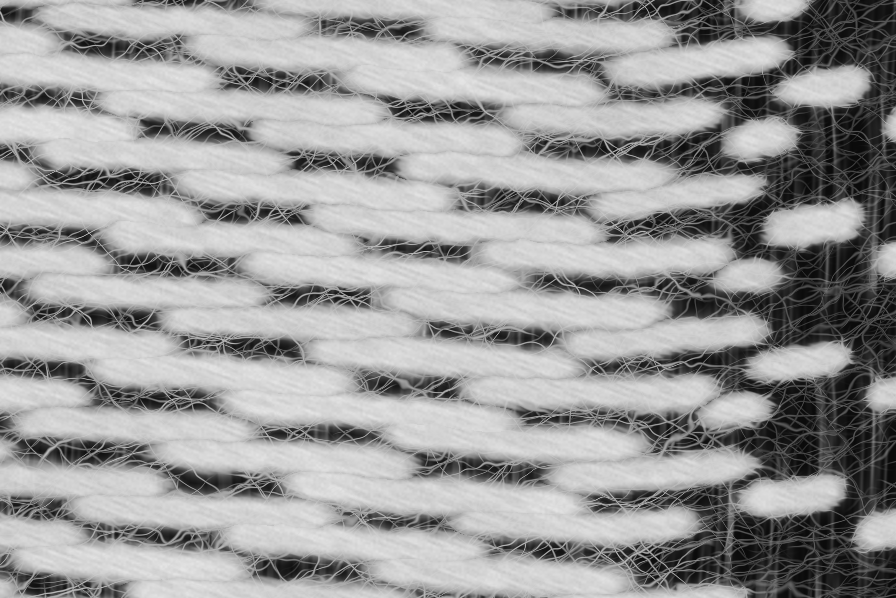
Give the GLSL for this texture, as a Shadertoy shader.

```glsl
// Macro view of a woven cloth: staggered fuzzy white weft floats over black vertical warp.

float hash(vec2 p) {
    vec3 q = fract(p.xyx * vec3(0.1031, 0.1030, 0.0973));
    q += dot(q, q.yzx + 33.33);
    return fract((q.x + q.y) * q.z);
}

float noise(vec2 p) {
    vec2 i = floor(p), f = fract(p);
    f = f * f * (3.0 - 2.0 * f);
    return mix(mix(hash(i), hash(i + vec2(1, 0)), f.x),
               mix(hash(i + vec2(0, 1)), hash(i + vec2(1, 1)), f.x), f.y);
}

mat2 rotate(float a) {
    return mat2(cos(a), -sin(a), sin(a), cos(a));
}

// Height of the topmost float: 1 on its axis, 0 at its edge, negative in the gaps
float weftHeight(vec2 p, out float id) {
    // The weave tightens at the far right
    vec2 q = p + vec2(0.45 * max(p.x - 1.33, 0.0), 0.02 * smoothstep(1.0, 1.3, p.x));
    q.y += 0.009 * (noise(q * vec2(9, 14)) - 0.5) + 0.007 * (noise(q * vec2(40, 55)) - 0.5);

    mat2 lattice = mat2(0.244, 0.055, -0.133, 0.086);
    vec2 origin = vec2(0.541, 0.09);
    vec2 cell = round(inverse(lattice) * (q - origin));
    float top = -9.0;
    id = 0.0;
    for (int j = -1; j <= 1; j++)
    for (int i = -1; i <= 1; i++) {
        vec2 n = cell + vec2(i, j);
        float r = hash(n + 51.0), r2 = hash(n + 87.0);
        vec2 c = origin + lattice * n + vec2(0.02, 0.008) * (vec2(r, r2) - 0.5);
        float halfLength = mix(0.238, 0.11, smoothstep(0.8, 1.38, c.x));
        halfLength *= mix(0.75, 1.0, smoothstep(0.1, 0.35, c.x)) * (0.92 + 0.16 * r2);
        // On the open side every second column is short or sunk below the warp
        if (c.x > 1.2 && mod(n.y, 2.0) < 0.5) {
            if (c.x > 1.4 || r2 > 0.65) continue;
            halfLength = 0.06;
        }
        float halfWidth = 0.029 + 0.005 * r;
        vec2 l = q - c;
        l.y -= l.x * (mix(0.06, -0.1, smoothstep(0.9, 1.4, c.x)) + 0.04 * (r - 0.5));
        float overrun = max(abs(l.x) - halfLength + 0.055, 0.0);
        float h = 1.0 - length(vec2(overrun * 0.52, l.y)) / halfWidth;
        if (h > top) {
            top = h;
            id = r;
        }
    }
    return top;
}

// Layers of curly loose hairs, mostly lying along the weft
float looseHairs(vec2 p, float px) {
    float light = 0.0;
    for (int k = 0; k < 18; k++) {
        float s = float(k);
        vec2 u = rotate(2.0 * (hash(vec2(s, 3.7)) - 0.5)) * p + s * 1.7;
        u.y += 0.07 * noise(u * 8.0) + 0.035 * noise(u * 19.0) + 0.007 * noise(u * 60.0);
        float row = floor(u.y / 0.05);
        float r = hash(vec2(row, s));
        float d = abs(u.y - (row + 0.3 + 0.4 * r) * 0.05);
        float present = smoothstep(0.42, 0.6, noise(vec2(u.x * 8.0, row * 7.3 + s)));
        float strand = 1.0 - smoothstep(0.0, 0.001 + px, d);
        light = max(light, strand * present * (0.4 + 0.6 * r));
    }
    return light;
}

// Black warp bundles with glossy vertical filaments
float warpShade(vec2 p) {
    float x = p.x + 0.012 * noise(p * vec2(5, 7)) + 0.02 * p.y;
    float bundle = abs(fract(x / 0.085) - 0.5) * 2.0;
    float filament = noise(vec2(x * 170.0, p.y * 9.0));
    float gloss = noise(vec2(x * 25.0, p.y * 11.0));
    return 0.04 + 0.5 * filament * filament * gloss * (1.0 - bundle * bundle);
}

void mainImage(out vec4 fragColor, in vec2 fragCoord) {
    float px = 1.0 / iResolution.y;
    vec2 p = fragCoord * px;
    p.y = 1.0 - p.y;

    float id;
    float h = weftHeight(p, id);
    float hairs = looseHairs(p, px);
    float openSide = smoothstep(1.05, 1.3, p.x);

    // Gaps: warp, blurred clumps of fuzz beside the yarn, then hairs
    float clump = noise(p * vec2(14, 22));
    float gap = warpShade(p) + (0.1 + 0.3 * clump) * exp(4.0 * min(h, 0.0)) * (1.0 - 0.6 * openSide);
    gap = mix(gap, 0.76, hairs * mix(0.95, 0.42, openSide));

    // Yarn: rounded shading with twisted fibres and a few stray hairs
    float twist = noise(rotate(0.35) * p * vec2(28, 190) + id * 40.0) - 0.5;
    float grain = noise(p * 230.0) - 0.5;
    float yarn = mix(0.52, 0.825, smoothstep(-0.15, 0.6, h));
    yarn += 0.03 * (id - 0.5) + 0.05 * (noise(p * vec2(4, 6)) - 0.5);
    yarn += 0.08 * twist + 0.04 * grain;
    yarn = mix(yarn, 0.84, 0.4 * hairs);

    float fray = h + 0.2 * twist + 0.12 * (hairs - 0.3);
    float cover = smoothstep(-0.1 - 20.0 * px, 0.1 + 20.0 * px, fray);
    fragColor = vec4(vec3(mix(gap, yarn, cover)), 1.0);
}
```
